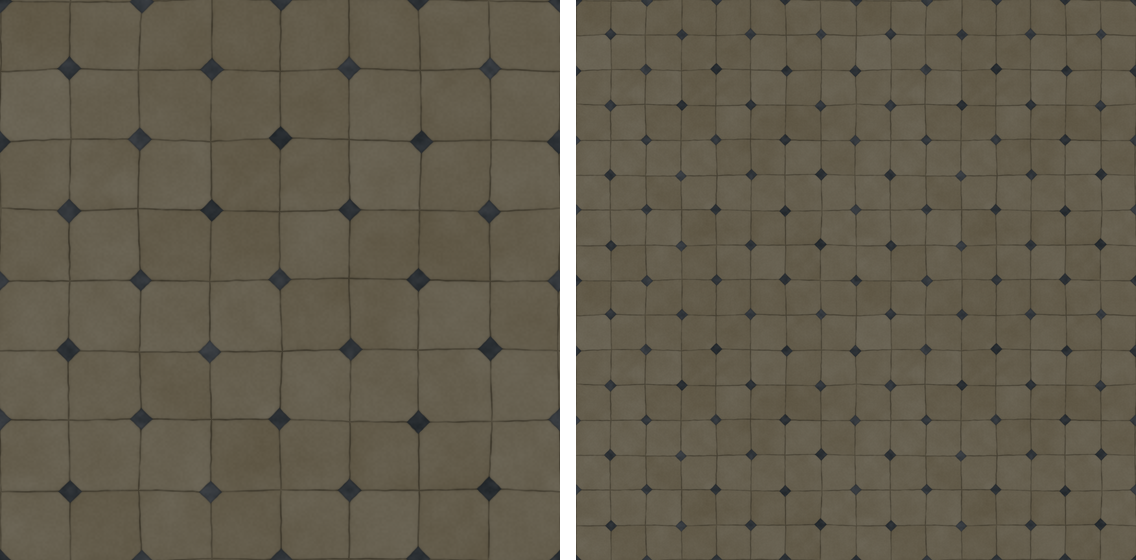
Left, the tile; right, the same tile 2 across and 2 down.
Give the GLSL for this texture, as a Shadertoy shader.

```glsl
// Worn stone floor: an 8 by 8 grid of square taupe tiles with thin, uneven joints.
// Slate diamonds cover every second grid corner. Corners are shifted by a wrapped
// hash, and each tile gets its own tone, clouds and diagonal smears.

#define GRID 8.0             // tiles across and down, must be even
#define CORNER_SHIFT 0.065   // full range of corner displacement, in tiles
#define DIAMOND_RADIUS 0.168 // half diagonal, in tiles
#define JOINT_HALF 0.009     // half width of a joint, in tiles
#define JOINT_WEAR 0.55      // how unevenly the joints show
#define SMEAR 0.45           // strength of diagonal smears
#define GRAIN 0.016          // brightness range of the fine grain
#define TILE_LIGHT vec3(0.422, 0.398, 0.338)
#define TILE_DARK vec3(0.368, 0.336, 0.264)
#define JOINT_COLOR vec3(0.215, 0.195, 0.150)
#define SLATE_LIGHT vec3(0.235, 0.250, 0.268)
#define SLATE_DARK vec3(0.135, 0.155, 0.170)

float hash(vec2 p) {
    return fract(sin(dot(p, vec2(127.1, 311.7))) * 43758.5453);
}

// Value noise repeating after a whole number of lattice cells.
float noise(vec2 p, float period) {
    vec2 i = floor(p), f = fract(p);
    f = f * f * (3.0 - 2.0 * f);
    vec2 a = mod(i, period), b = mod(i + 1.0, period);
    return mix(mix(hash(a), hash(vec2(b.x, a.y)), f.x),
               mix(hash(vec2(a.x, b.y)), hash(b), f.x), f.y);
}

// Noise over the whole floor, with a whole number of lattice cells per tile.
float floorNoise(vec2 p, float cellsPerTile) {
    return noise(p * cellsPerTile, GRID * cellsPerTile);
}

// Displaced position of a grid corner.
vec2 corner(vec2 id) {
    vec2 w = mod(id, GRID);
    return id + CORNER_SHIFT * (vec2(hash(w + 3.7), hash(w + 19.3)) - 0.5);
}

vec3 tileColor(vec2 p, vec2 tile) {
    vec2 id = mod(tile, GRID), q = p - tile;
    float seed = hash(id + 41.3);
    vec2 offset = floor(60.0 * vec2(seed, hash(id + 7.9)));
    float slant = hash(id + 63.1) < 0.7 ? 1.0 : -1.0;
    vec2 along = vec2(q.x + slant * q.y, q.y - slant * q.x);

    float cloud = noise(q * 2.3 + offset, 64.0);
    float smear = noise(along * vec2(0.9, 4.0) + offset, 64.0)
                * noise(q * 3.0 + offset.yx, 64.0);
    float tone = 0.30 + 0.50 * seed + 0.42 * (cloud - 0.5);
    tone += SMEAR * hash(id + 88.7) * (smear - 0.25);
    tone += 0.16 * (floorNoise(p, 7.0) - 0.5);
    return mix(TILE_DARK, TILE_LIGHT, clamp(tone, 0.0, 1.0));
}

vec3 slateColor(vec2 p, vec2 id) {
    float tone = 0.15 + 0.65 * hash(mod(id, GRID) + 29.5);
    tone += 0.55 * (floorNoise(p, 11.0) - 0.5);
    return mix(SLATE_DARK, SLATE_LIGHT, clamp(tone, 0.0, 1.0));
}

void mainImage(out vec4 fragColor, in vec2 fragCoord) {
    vec2 p = GRID * fragCoord / iResolution.xy;
    float pixel = GRID / min(iResolution.x, iResolution.y);

    // Nearest corner, and the two joints leaving it towards this point
    vec2 id = floor(p + 0.5);
    vec2 v = corner(id);
    vec2 away = 2.0 * step(v, p) - 1.0;
    vec2 beside = corner(id + vec2(away.x, 0.0));
    vec2 above = corner(id + vec2(0.0, away.y));
    float jointX = mix(v.x, above.x, (p.y - v.y) / (above.y - v.y));
    float jointY = mix(v.y, beside.y, (p.x - v.x) / (beside.x - v.x));
    vec2 d = p - vec2(jointX, jointY);
    d += 0.012 * (vec2(floorNoise(p, 9.0), floorNoise(p + 0.5, 8.0)) - 0.5);

    // Tile surface
    vec3 color = tileColor(p, id + step(0.0, d) - 1.0);

    // Soiled rim and worn joint
    float gap = min(abs(d.x), abs(d.y));
    float wear = floorNoise(p, 3.0) * 0.6 + floorNoise(p, 13.0) * 0.4;
    color *= 1.0 - 0.12 * wear * exp(-gap / 0.03);
    float joint = 1.0 - smoothstep(JOINT_HALF - 0.5 * pixel,
                                   JOINT_HALF + 0.5 * pixel + 0.006, gap);
    color = mix(color, JOINT_COLOR, joint * (0.85 - JOINT_WEAR * (1.0 - wear)));

    // Slate diamond on corners of even parity
    if (mod(id.x + id.y, 2.0) < 0.5) {
        vec2 r = abs(p - v);
        float size = DIAMOND_RADIUS + 0.02 * (hash(mod(id, GRID) + 51.7) - 0.5);
        float edge = (r.x + r.y - size) * 0.7071;
        edge += 0.008 * (floorNoise(p, 16.0) - 0.5);
        vec3 slate = slateColor(p, id);
        slate *= 1.0 - 0.15 * smoothstep(-0.03, 0.0, edge);
        float soft = 0.6 * pixel + 0.004;
        color *= 1.0 - 0.10 * exp(-max(edge, 0.0) / 0.015);
        color = mix(color, slate, 1.0 - smoothstep(-soft, soft, edge));
    }

    // Fine grain
    color += GRAIN * (floorNoise(p, 32.0) - 0.5);
    fragColor = vec4(color, 1.0);
}
```
